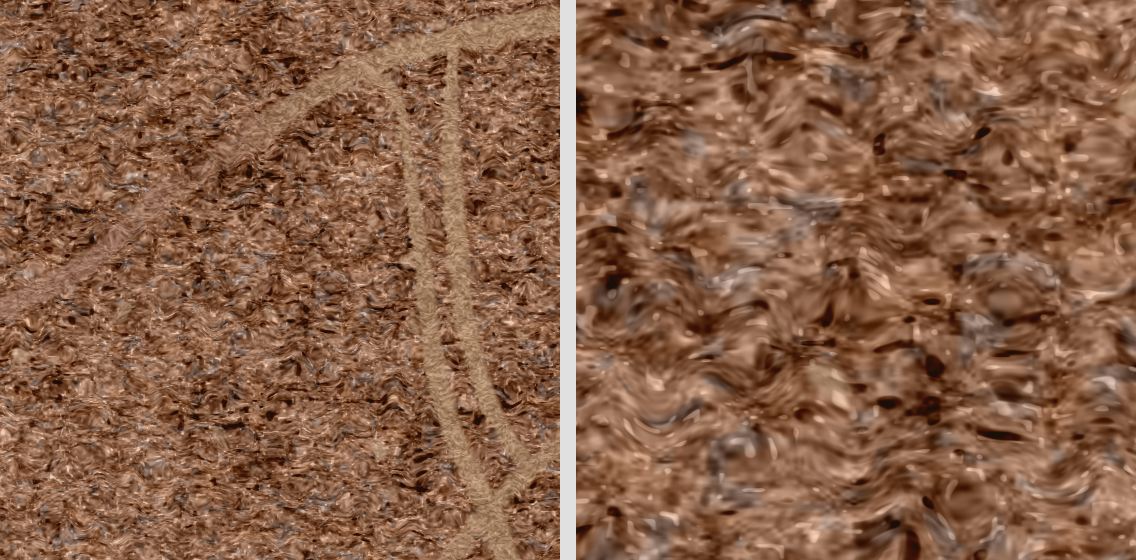
Left, the full canvas; right, a detail of the centre.
Give the GLSL for this texture, as a WebGL 2 fragment shader.

```glsl
#version 300 es
precision highp float;
// Coarse brown soil crossed by pale, fuzzy root-like strands.
// Soil sums stretched value noise at several scales, then adds flecks, pits and
// pebbles; strands are tapered quadratic curves blended over it.

uniform vec2 u_resolution;
out vec4 fragColor;

const vec3 SOIL = vec3(0.535, 0.372, 0.272);
const vec3 SLATE = vec3(0.45, 0.39, 0.37);
const vec3 RUST = vec3(0.53, 0.33, 0.20);
const vec3 PEBBLE = vec3(0.74, 0.61, 0.50);
const vec3 STRAND_TAN = vec3(0.665, 0.525, 0.405);
const vec3 STRAND_ROSE = vec3(0.605, 0.445, 0.365);
const vec2 PATCH_FREQ = vec2(11.0, 16.0);
const vec2 CLUMP_FREQ = vec2(48.0, 105.0);
const vec2 GRAIN_FREQ = vec2(125.0, 215.0);
const vec2 DUST_FREQ = vec2(260.0, 390.0);
const float PATCH_AMP = 0.13;
const float CLUMP_AMP = 0.25;
const float GRAIN_AMP = 0.32;
const float DUST_AMP = 0.20;
const float FLECK_AMP = 0.20;
const float PIT_AMP = 0.26;
const float PEBBLE_GRID = 11.0;
const float PEBBLE_SHARE = 0.17;
const int CURVE_STEPS = 12;

// Integer hash of a cell, 0 to 1
float hash(vec2 cell, uint seed) {
    uvec2 q = uvec2(ivec2(cell)) * uvec2(1597u, 3571u);
    uint h = q.x ^ (q.y * 2777u) ^ (seed * 7919u);
    h = h * 747796u + 28913u;
    h = (h ^ (h >> 15)) * 739391u;
    h = (h ^ (h >> 13)) * 277803u;
    h ^= h >> 16;
    return float(h & 65535u) / 65535.0;
}

// Smooth value noise, 0 to 1
float noise(vec2 p, uint seed) {
    vec2 c = floor(p), f = fract(p);
    f = f * f * (3.0 - 2.0 * f);
    float low = mix(hash(c, seed), hash(c + vec2(1, 0), seed), f.x);
    float high = mix(hash(c + vec2(0, 1), seed), hash(c + vec2(1, 1), seed), f.x);
    return mix(low, high, f.y);
}

// Coverage of a quadratic curve whose half width runs from width.x to width.y
float strand(vec2 p, vec2 a, vec2 b, vec2 c, vec2 width) {
    float nearest = 10.0;
    vec2 from = a;
    for (int i = 1; i <= CURVE_STEPS; i++) {
        float t = float(i) / float(CURVE_STEPS);
        vec2 to = mix(mix(a, b, t), mix(b, c, t), t);
        vec2 d = to - from;
        float h = clamp(dot(p - from, d) / dot(d, d), 0.0, 1.0);
        float w = mix(width.x, width.y, t - (1.0 - h) / float(CURVE_STEPS));
        nearest = min(nearest, length(p - from - d * h) / w);
        from = to;
    }
    return 1.0 - smoothstep(0.65, 1.25, nearest);
}

// Soft round stones scattered on a jittered grid
float pebbles(vec2 p) {
    float cover = 0.0;
    vec2 home = floor(p * PEBBLE_GRID);
    for (int y = -1; y <= 1; y++)
    for (int x = -1; x <= 1; x++) {
        vec2 c = home + vec2(x, y);
        vec2 centre = (c + vec2(hash(c, 21u), hash(c, 22u))) / PEBBLE_GRID;
        float radius = mix(0.010, 0.022, hash(c, 23u));
        float present = step(hash(c, 24u), PEBBLE_SHARE) * mix(0.25, 0.9, hash(c, 25u));
        cover = max(cover, present * (1.0 - smoothstep(0.45, 1.0, length(p - centre) / radius)));
    }
    return cover;
}

void main() {
    vec2 uv = gl_FragCoord.xy / u_resolution;

    // Bend the noise grid so that its rows do not show
    vec2 bend = vec2(noise(uv * 38.0, 1u), noise(uv * 34.0, 2u)) - 0.5;
    vec2 p = uv + bend * vec2(0.012, 0.016);

    // Soil tone
    float coarse = noise(p * PATCH_FREQ, 3u) - 0.5;
    float clump = noise(p * CLUMP_FREQ, 4u) - 0.5;
    float grain = noise(p * GRAIN_FREQ, 5u) - 0.5;
    float dust = noise(p * DUST_FREQ, 6u) - 0.5;
    float tone = PATCH_AMP * coarse + CLUMP_AMP * clump + GRAIN_AMP * grain + DUST_AMP * dust;
    float fleck = smoothstep(0.74, 0.92, noise(p * vec2(150.0, 225.0), 7u));
    float pit = smoothstep(0.74, 0.95, noise(p * vec2(68.0, 135.0), 8u) - 0.25 * coarse);
    tone += FLECK_AMP * fleck - PIT_AMP * pit;

    // Soil hue
    vec3 color = mix(SOIL, SLATE, 0.6 * smoothstep(0.6, 0.95, noise(p * vec2(60.0, 90.0), 9u)));
    color = mix(color, RUST, 0.6 * smoothstep(0.5, 0.95, noise(p * vec2(24.0, 50.0), 10u)));
    color = mix(color, PEBBLE, pebbles(p)) + tone * (1.0 - 0.65 * pebbles(p));

    // Long strand, worn thin along its middle
    vec2 q = uv + vec2(grain, dust) * 0.006 + bend * 0.004;
    float cover = 0.85 * strand(q, vec2(-0.02, 0.44), vec2(0.14, 0.50), vec2(0.22, 0.585), vec2(0.022, 0.020));
    cover = max(cover, 0.55 * strand(q, vec2(0.22, 0.585), vec2(0.29, 0.66), vec2(0.45, 0.755), vec2(0.020, 0.024)));
    cover = max(cover, 0.88 * strand(q, vec2(0.45, 0.755), vec2(0.63, 0.885), vec2(0.72, 0.907), vec2(0.023, 0.021)));
    cover = max(cover, strand(q, vec2(0.72, 0.907), vec2(0.85, 0.94), vec2(1.02, 0.967), vec2(0.021, 0.026)));

    // Hanging strands
    cover = max(cover, strand(q, vec2(0.655, 0.862), vec2(0.712, 0.868), vec2(0.721, 0.766), vec2(0.010, 0.009)));
    cover = max(cover, strand(q, vec2(0.721, 0.766), vec2(0.735, 0.66), vec2(0.755, 0.53), vec2(0.009, 0.016)));
    cover = max(cover, strand(q, vec2(0.755, 0.53), vec2(0.775, 0.26), vec2(0.84, 0.16), vec2(0.016, 0.021)));
    cover = max(cover, strand(q, vec2(0.84, 0.16), vec2(0.885, 0.07), vec2(0.91, -0.02), vec2(0.021, 0.024)));
    cover = max(cover, strand(q, vec2(0.81, 0.91), vec2(0.795, 0.76), vec2(0.812, 0.62), vec2(0.010, 0.020)));
    cover = max(cover, strand(q, vec2(0.812, 0.62), vec2(0.82, 0.32), vec2(0.93, 0.186), vec2(0.020, 0.015)));
    cover = max(cover, 0.9 * strand(q, vec2(0.79, -0.01), vec2(0.88, 0.11), vec2(1.02, 0.225), vec2(0.015, 0.018)));

    vec3 fibre = mix(STRAND_ROSE, STRAND_TAN, smoothstep(0.3, 0.62, uv.x));
    fibre += 0.16 * grain + 0.20 * dust + 0.06 * clump - 0.10 * fleck * step(0.1, dust);
    color = mix(color, fibre, cover * 0.95);

    fragColor = vec4(clamp(color, vec3(0.10, 0.06, 0.03), vec3(0.92, 0.84, 0.76)), 1.0);
}
```
